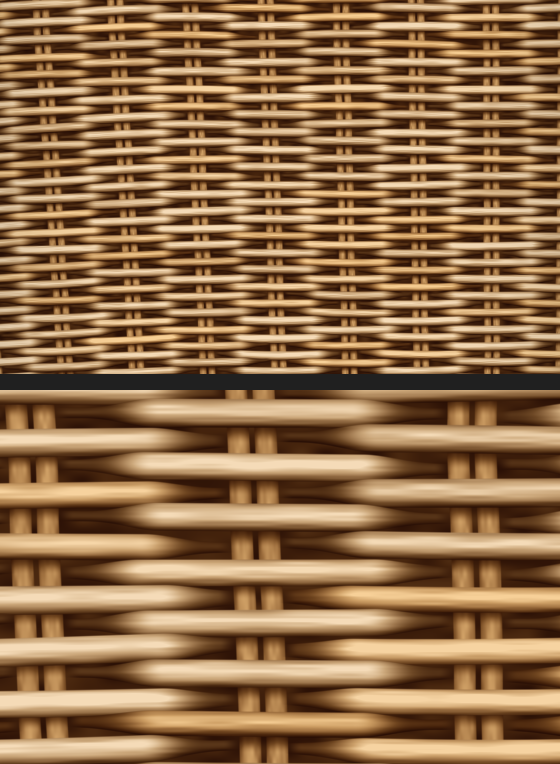
Top: the whole. Bottom: its middle third, enlarged.
A Shadertoy shader for this texture:

```glsl
const float PI = 3.14159265;

float hash(vec2 p) {
    vec3 q = fract(vec3(p.xyx) * vec3(0.1031, 0.1030, 0.0973));
    q += dot(q, q.yzx + 33.33);
    return fract((q.x + q.y) * q.z);
}

float noise(vec2 p) {
    vec2 i = floor(p), f = fract(p);
    f = f * f * (3.0 - 2.0 * f);
    return mix(mix(hash(i), hash(i + vec2(1, 0)), f.x),
               mix(hash(i + vec2(0, 1)), hash(i + vec2(1, 1)), f.x), f.y);
}

// Cane colour from deep shadow (0) to highlight (1)
vec3 caneColor(float tone) {
    vec3 ramp[6] = vec3[6](
        vec3(0.12, 0.03, 0.01), vec3(0.27, 0.14, 0.05), vec3(0.43, 0.28, 0.14),
        vec3(0.62, 0.46, 0.29), vec3(0.80, 0.65, 0.46), vec3(0.97, 0.86, 0.70));
    float t = clamp(tone, 0.0, 1.0) * 5.0;
    int i = min(int(t), 4);
    return mix(ramp[i], ramp[i + 1], t - float(i));
}

// Pair of upright canes, seen in the gaps between strands
vec4 stakePair(vec2 weave, float aa) {
    float stake = floor(weave.x + 0.5);
    float across = weave.x - stake + 0.012 * (noise(vec2(stake * 7.0, weave.y * 0.3)) - 0.5);
    float v = (abs(across) - 0.062) / 0.05;
    // Each gap is darkest just below the strand above it
    float gap = mod(weave.y - stake, 2.0) - 1.0;
    float tone = 0.74 - 0.3 * v * v + 0.14 * (noise(weave * vec2(60, 2)) - 0.5);
    tone *= mix(0.3, 1.0, smoothstep(-0.6, 0.1, gap));
    return vec4(caneColor(tone) * vec3(1.02, 0.97, 0.87),
                1.0 - smoothstep(-aa, aa, (abs(v) - 1.0) * 0.05));
}

// One horizontal strand, passing in front of every second stake
vec4 strand(vec2 weave, float row, float height, float aa) {
    float cell = floor((weave.x - row) * 0.5 + 0.5);
    float along = weave.x - row - 2.0 * cell;
    vec2 id = vec2(row + 50.0, cell + 40.0);
    float variety = hash(id), wear = hash(id + 17.3);
    float weaveDepth = cos(PI * along);
    float over = weaveDepth + 0.3 * (wear - 0.5) + 0.4 * (variety - 0.5) * along;

    float lift = smoothstep(-0.95, 0.0, over);
    float halfWidth = mix(0.2, 0.48 + 0.07 * variety, lift);
    float offset = 0.16 * (wear - 0.5) + 0.3 * (hash(id + 5.1) - 0.5) * along;
    float v = (weave.y - row - offset + mix(0.35, -0.2, height) * along * along) / halfWidth;

    // Rounded shading lit from above, with fibres along the length
    float tone = 0.99 - 0.85 * pow(abs(v + 0.25) / 1.25, 1.8);
    tone += 0.16 * (noise(vec2(weave.x * 5.0, weave.y * 9.0)) - 0.5);
    tone += 0.12 * (hash(vec2(row + 9.0, 3.0)) - 0.5) + 0.08 * (wear - 0.5);
    tone *= mix(0.3, 1.0, smoothstep(-0.75, 0.1, over));

    vec3 tint = mix(vec3(1.0, 0.94, 0.82), vec3(0.99, 1.0, 1.03), smoothstep(0.0, 0.6, variety));
    float cover = 1.0 - smoothstep(-aa, aa, (abs(v) - 1.0) * halfWidth);
    return vec4(caneColor(tone) * tint, cover * smoothstep(-0.96, -0.84, weaveDepth));
}

void mainImage(out vec4 fragColor, in vec2 fragCoord) {
    vec2 p = fragCoord / iResolution.y;
    float depth = 1.0 - p.y;

    // Weave coordinates: whole numbers at stakes (x) and strands (y, downward)
    vec2 weave;
    weave.x = (p.x - mix(0.176, 0.107, p.y)) / mix(0.190, 0.201, p.y);
    weave.y = 41.0 * depth + 2.2 * depth * depth + 0.15;
    weave.y -= 0.06 * pow(max(3.0 - weave.x, 0.0), 2.0);
    weave.y += 0.2 * (noise(weave * vec2(0.7, 0.15)) - 0.5);
    float rowPixel = 44.0 / iResolution.y;

    // Dark hollow, then stakes, then strands
    vec3 color = caneColor(0.05 + 0.2 * noise(weave * vec2(9, 2)));
    vec4 layer = stakePair(weave, 5.2 / iResolution.y);
    color = mix(color, layer.rgb, layer.a);
    for (float k = -1.0; k <= 1.0; k++) {
        layer = strand(weave, floor(weave.y + 0.5) + k, p.y, rowPixel);
        color = mix(color, layer.rgb, layer.a);
    }

    // Soft darkening toward the left and right edges
    float side = abs(2.0 * fragCoord.x / iResolution.x - 1.0);
    fragColor = vec4(color * (1.0 - 0.1 * pow(side, 5.0)), 1.0);
}
```
